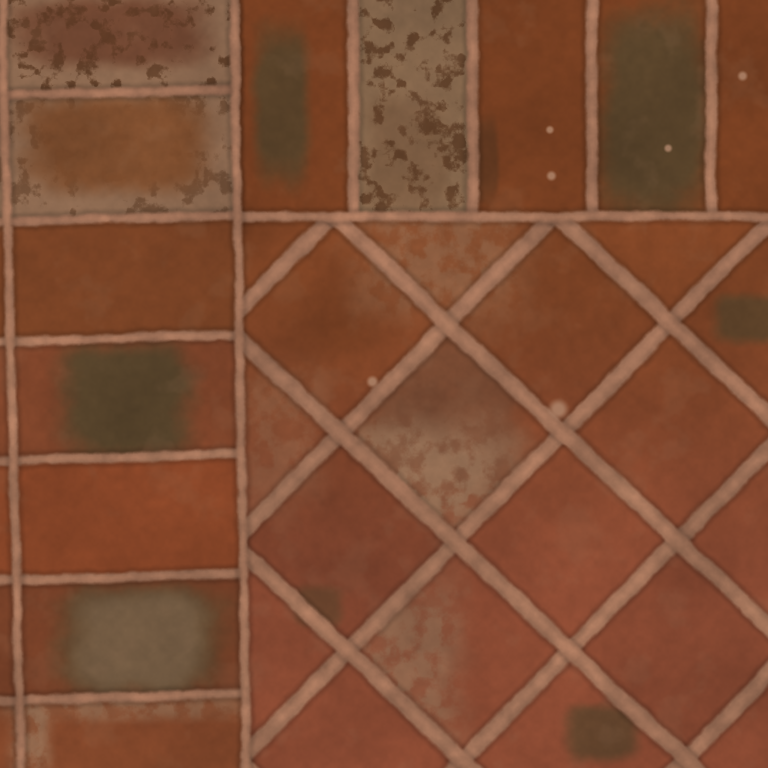
Give the GLSL for this texture, as a WebGL 1 fragment shader.

```glsl
precision highp float;
uniform vec2 u_resolution;

const vec3 GROUT = vec3(0.60, 0.425, 0.33);
const vec3 LIME = vec3(0.56, 0.42, 0.32);
const vec3 MOSS = vec3(0.315, 0.25, 0.16);
const vec3 SOOT = vec3(0.32, 0.20, 0.12);
const vec3 CLAY = vec3(0.49, 0.265, 0.165);
const vec3 BROWN = vec3(0.455, 0.25, 0.14);

float hash(vec2 p) {
  vec3 q = fract(vec3(p.xyx) * 0.1031);
  q += dot(q, q.yzx + 33.33);
  return fract((q.x + q.y) * q.z);
}

float noise(vec2 p) {
  vec2 i = floor(p), f = fract(p);
  f = f * f * (3.0 - 2.0 * f);
  return mix(mix(hash(i), hash(i + vec2(1.0, 0.0)), f.x),
             mix(hash(i + vec2(0.0, 1.0)), hash(i + 1.0), f.x), f.y);
}

float fbm(vec2 p) {
  float sum = 0.0, amp = 0.5;
  for (int i = 0; i < 4; i++) {
    sum += amp * noise(p);
    p = p * 2.03 + 17.3;
    amp *= 0.5;
  }
  return sum / 0.9375;
}

float cross2(vec2 a, vec2 b) { return a.x * b.y - a.y * b.x; }

// Distance from x to the nearest integer
float toLine(float x) { return abs(fract(x + 0.5) - 0.5); }

// Rounded-box mask with a wavering, soft border
float patchMask(vec2 p, vec2 centre, vec2 radius, float soft) {
  vec2 q = abs(p - centre) / radius;
  q *= q;
  float r = sqrt(sqrt(dot(q, q))) + 0.35 * (fbm(p * 28.0) - 0.5);
  return 1.0 - smoothstep(1.0 - soft, 1.0 + soft, r);
}

vec3 stain(vec3 base, vec3 tint, vec2 p, vec2 centre, vec2 radius, float amount) {
  return mix(base, tint, amount * patchMask(p, centre, radius, 0.3));
}

// Crumbly mineral deposit
vec3 crust(vec3 base, vec2 p, vec2 centre, vec2 radius, float amount) {
  float grain = smoothstep(0.3, 0.65, fbm(p * 55.0 + 9.0));
  return mix(base, LIME, amount * patchMask(p, centre, radius, 0.55) * (0.35 + 0.65 * grain));
}

vec3 speckle(vec3 base, vec2 p, float amount) {
  return mix(base, SOOT, amount * smoothstep(0.52, 0.72, fbm(p * 65.0 + 40.0)));
}

// Grout strip with a thin shadow along its sides
vec3 layGrout(vec3 tile, vec2 p, float dist, float halfWidth) {
  dist += 0.004 * (fbm(p * 70.0) - 0.5);
  tile *= 1.0 - 0.16 * (1.0 - smoothstep(halfWidth, halfWidth + 0.009, dist));
  vec3 grout = GROUT * (0.86 + 0.25 * fbm(p * 45.0 + 5.0));
  grout *= 1.04 - 0.1 * smoothstep(0.0, halfWidth, dist);
  return mix(grout, tile, smoothstep(halfWidth - 0.003, halfWidth + 0.003, dist));
}

// Stacked bricks on the left
vec3 columnBricks(vec2 p, float leftEdge) {
  float y = p.y + 0.03 * (p.x - 0.16) - 0.284;
  float pitch = y < 0.0 ? 0.164 : 0.1558;
  float row = floor(y / pitch);
  vec3 c = mix(BROWN, CLAY, hash(vec2(row, 7.0)));
  if (row < 0.0) {
    c = speckle(LIME * 0.94, p, 0.5);
    c = stain(c, vec3(0.40, 0.24, 0.165), p, vec2(0.145, 0.043), vec2(0.125, 0.043), 0.85);
    c = stain(c, vec3(0.465, 0.28, 0.16), p, vec2(0.155, 0.187), vec2(0.115, 0.062), 0.9);
    c = mix(c, speckle(c, p, 0.6), step(row, -1.5));
  } else if (row < 1.0) c = BROWN;
  else if (row < 2.0) c = stain(CLAY * 0.95, MOSS, p, vec2(0.163, 0.521), vec2(0.085, 0.072), 0.95);
  else if (row < 3.0) c = vec3(0.51, 0.26, 0.15);
  else if (row < 4.0) {
    c = stain(CLAY * 0.9, MOSS, p, vec2(0.185, 0.833), vec2(0.105, 0.069), 0.8);
    c = stain(c, vec3(0.43, 0.34, 0.25), p, vec2(0.185, 0.835), vec2(0.083, 0.062), 0.95);
  } else {
    c = crust(c, p, vec2(0.04, 0.95), vec2(0.025, 0.06), 0.8);
    c = crust(c, p, vec2(0.17, 0.915), vec2(0.15, 0.02), 0.7);
  }
  c = layGrout(c, p, toLine(y / pitch) * pitch, 0.0062);
  return layGrout(c, p, abs(p.x - leftEdge), 0.006);
}

// Upright bricks along the top
vec3 courseBricks(vec2 p) {
  float x = (p.x - 0.305) / 0.1553;
  float column = floor(x);
  vec3 c = vec3(0.445, 0.235, 0.125);
  if (column < 1.0) c = stain(c, MOSS, p, vec2(0.367, 0.135), vec2(0.034, 0.10), 0.85);
  else if (column < 2.0) {
    c = speckle(vec3(0.50, 0.385, 0.285), p, 0.75);
    c = stain(c, SOOT, p, vec2(0.53, 0.20), vec2(0.05, 0.07), 0.25);
  } else if (column < 3.0) c = stain(c, SOOT, p, vec2(0.632, 0.21), vec2(0.015, 0.05), 0.6);
  else if (column < 4.0) c = stain(c, MOSS, p, vec2(0.852, 0.15), vec2(0.066, 0.13), 0.9);
  return layGrout(c, p, toLine(x) * 0.1553, 0.0075);
}

// Slanted square tiles
vec3 diamondTiles(vec2 p) {
  vec2 fall = vec2(0.1497, 0.1413), rise = vec2(0.140, -0.1426);
  vec2 d = p - vec2(0.443, 0.564);
  float area = cross2(fall, rise);
  vec2 grid = vec2(cross2(d, rise), cross2(fall, d)) / area;
  vec2 cell = floor(grid);
  vec2 local = fract(grid) - 0.5;
  float redness = smoothstep(0.3, 0.8, p.y);
  vec3 c = mix(vec3(0.475, 0.255, 0.14), vec3(0.505, 0.27, 0.185), redness);
  c *= 0.95 + 0.1 * hash(cell + 31.0);
  if (cell.x < -0.5 && abs(cell.y) < 0.5) c = mix(c, vec3(0.385, 0.205, 0.11), 0.75 * exp(-9.0 * dot(local, local)));
  c = crust(c, p, vec2(0.575, 0.335), vec2(0.10, 0.075), 0.55);
  c = crust(c, p, vec2(0.365, 0.565), vec2(0.05, 0.08), 0.4);
  if (cell == vec2(0.0)) {
    c = stain(c, vec3(0.43, 0.28, 0.20), p, vec2(0.58, 0.54), vec2(0.10, 0.10), 0.7);
    c = crust(c, p, vec2(0.55, 0.62), vec2(0.11, 0.07), 0.95);
  }
  if (cell == vec2(1.0, -1.0)) c = crust(c, p, vec2(0.53, 0.87), vec2(0.065, 0.12), 0.75);
  c = stain(c, MOSS, p, vec2(0.785, 0.955), vec2(0.045, 0.035), 0.7);
  c = stain(c, MOSS, p, vec2(0.975, 0.415), vec2(0.045, 0.03), 0.75);
  c = stain(c, MOSS, p, vec2(0.415, 0.79), vec2(0.03, 0.025), 0.5);
  c = layGrout(c, p, toLine(grid.x) * abs(area) / length(rise), 0.0105);
  return layGrout(c, p, toLine(grid.y) * abs(area) / length(fall), 0.0105);
}

float chip(vec2 p, vec2 centre, float radius) {
  return 1.0 - smoothstep(radius * 0.4, radius * 1.4, length(p - centre));
}

void main() {
  vec2 p = gl_FragCoord.xy / u_resolution;
  p.y = 1.0 - p.y;
  vec2 w = p + 0.005 * (vec2(fbm(p * 14.0), fbm(p * 14.0 + 50.0)) - 0.5);

  // Three paving zones and their shared joints
  float leftEdge = 0.003 + 0.024 * w.y;
  float seam = 0.305 + 0.016 * w.y;
  vec3 c;
  if (w.x < seam) c = columnBricks(w, leftEdge);
  else {
    c = w.y < 0.282 ? courseBricks(w) : diamondTiles(w);
    c = layGrout(c, w, abs(w.y - 0.282), 0.0065);
  }
  c = layGrout(c, w, abs(w.x - seam), 0.006);

  // Weathering
  c *= 0.90 + 0.20 * fbm(p * 11.0 + 3.0);
  c *= 0.95 + 0.10 * fbm(p * 90.0);
  c = mix(c, LIME, 0.12 * smoothstep(0.55, 0.75, fbm(p * 24.0 + 70.0)));

  // Pale chips
  float chips = chip(p, vec2(0.716, 0.169), 0.005) + chip(p, vec2(0.718, 0.229), 0.006);
  chips += chip(p, vec2(0.870, 0.193), 0.005) + chip(p, vec2(0.967, 0.099), 0.006);
  chips += chip(p, vec2(0.485, 0.497), 0.007) + chip(p, vec2(0.727, 0.533), 0.012);
  c = mix(c, vec3(0.66, 0.50, 0.40), 0.85 * min(chips, 1.0));
  gl_FragColor = vec4(c * 1.03, 1.0);
}
```
